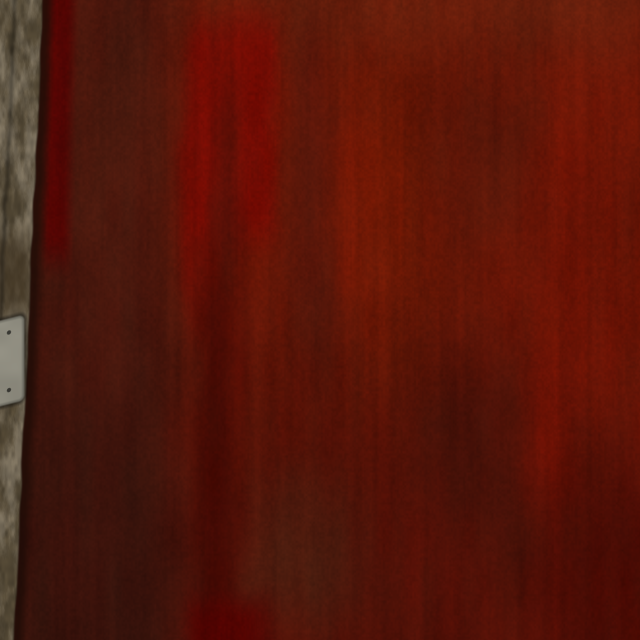
This texture is drawn by a WebGL 2 fragment shader. Its source:

```glsl
#version 300 es
precision highp float;
// Weathered red painted panel with blurred vertical stains, beside a pale stone jamb.
uniform vec2 u_resolution;
out vec4 fragColor;

float hash(vec2 p) {
    p = fract(p * vec2(123.34, 456.21));
    p += dot(p, p + 45.32);
    return fract(p.x * p.y);
}

float noise(vec2 p) {
    vec2 i = floor(p), f = fract(p);
    f = f * f * (3.0 - 2.0 * f);
    return mix(mix(hash(i), hash(i + vec2(1, 0)), f.x),
               mix(hash(i + vec2(0, 1)), hash(i + vec2(1, 1)), f.x), f.y);
}

float fbm(vec2 p) {
    float sum = 0.0, gain = 0.5;
    for (int i = 0; i < 5; i++) {
        sum += gain * noise(p);
        p = p * 2.03 + 17.7;
        gain *= 0.5;
    }
    return sum;
}

float roundedBox(vec2 p, vec2 halfSize, float radius) {
    vec2 d = abs(p) - halfSize + radius;
    return length(max(d, 0.0)) + min(max(d.x, d.y), 0.0) - radius;
}

// Soft rectangular stain, 1 inside and 0 outside
float stain(vec2 p, vec2 center, vec2 halfSize, vec2 blur) {
    vec2 d = abs(p - center);
    vec2 m = 1.0 - smoothstep(halfSize - blur, halfSize + blur, d);
    return m.x * m.y;
}

vec3 paintedPanel(vec2 uv) {
    // Broad colour: brown on the left, red on the right, darker below
    vec3 brown = mix(vec3(0.225, 0.075, 0.045), vec3(0.30, 0.095, 0.05), smoothstep(0.1, 0.9, uv.y));
    vec3 red = mix(vec3(0.31, 0.062, 0.025), vec3(0.405, 0.088, 0.025), smoothstep(0.05, 0.7, uv.y));
    vec3 col = mix(brown, red, smoothstep(0.2, 0.36, uv.x));

    vec2 p = uv + 0.05 * vec2(fbm(uv * vec2(9, 4)) - 0.5, fbm(uv * vec2(8, 5) + 40.0) - 0.5);

    // Large warm and dull areas
    col = mix(col, vec3(0.43, 0.095, 0.015), 0.75 * stain(p, vec2(0.61, 0.68), vec2(0.07, 0.25), vec2(0.07, 0.16)));
    col = mix(col, vec3(0.39, 0.125, 0.05), 0.7 * stain(p, vec2(0.72, 1.0), vec2(0.4, 0.07), vec2(0.1, 0.07)));
    col = mix(col, vec3(0.42, 0.07, 0.015), 0.7 * stain(p, vec2(0.9, 0.58), vec2(0.1, 0.24), vec2(0.08, 0.14)));
    col = mix(col, vec3(0.31, 0.085, 0.035), 0.65 * stain(p, vec2(0.76, 0.74), vec2(0.06, 0.11), vec2(0.06, 0.1)));
    col = mix(col, vec3(0.27, 0.065, 0.03), 0.8 * stain(p, vec2(0.73, 0.29), vec2(0.08, 0.15), vec2(0.06, 0.1)));
    col = mix(col, vec3(0.43, 0.065, 0.015), 0.75 * stain(p, vec2(0.87, 0.31), vec2(0.04, 0.11), vec2(0.04, 0.09)));
    col = mix(col, vec3(0.28, 0.035, 0.01), 0.7 * stain(p, vec2(1.0, 0.08), vec2(0.13, 0.16), vec2(0.1, 0.12)));
    col = mix(col, vec3(0.30, 0.125, 0.065), 0.8 * stain(p, vec2(0.45, 0.12), vec2(0.09, 0.1), vec2(0.07, 0.1)));

    // Long vertical runs
    col = mix(col, vec3(0.285, 0.08, 0.04), 0.7 * stain(p, vec2(0.485, 0.7), vec2(0.025, 0.28), vec2(0.03, 0.15)));
    col = mix(col, vec3(0.45, 0.035, 0.008), 0.85 * stain(p, vec2(0.365, 0.79), vec2(0.07, 0.17), vec2(0.02, 0.05)));
    col = mix(col, vec3(0.42, 0.04, 0.01), 0.7 * stain(p, vec2(0.315, 0.63), vec2(0.03, 0.12), vec2(0.02, 0.09)));
    col = mix(col, vec3(0.32, 0.06, 0.025), 0.8 * stain(p, vec2(0.36, 0.7), vec2(0.02, 0.15), vec2(0.018, 0.1)));
    col = mix(col, vec3(0.25, 0.032, 0.01), 0.85 * stain(p, vec2(0.345, 0.28), vec2(0.03, 0.3), vec2(0.025, 0.14)));
    col = mix(col, vec3(0.32, 0.012, 0.004), 0.85 * stain(p, vec2(0.36, 0.0), vec2(0.055, 0.06), vec2(0.025, 0.035)));
    col = mix(col, vec3(0.34, 0.015, 0.008), 0.9 * stain(uv, vec2(0.075 + 0.02 * uv.y, 0.83), vec2(0.02, 0.24), vec2(0.012, 0.04)));

    // Cloudy mottling, brushed streaks and fine grain
    float clouds = fbm(uv * vec2(11, 7) + 5.0) - 0.48;
    float streaks = fbm(uv * vec2(75, 2.5)) - 0.48;
    float grain = noise(uv * vec2(190, 150)) + noise(uv * vec2(330, 300)) - 1.0;
    col *= 1.0 + 0.28 * clouds + 0.24 * streaks + 0.09 * grain;
    col.gb += vec2(0.015, 0.010) * (noise(uv * vec2(45, 12)) - 0.5);
    return col;
}

vec3 stoneJamb(vec2 uv, float edge) {
    float wear = fbm(uv * vec2(60, 22));
    vec3 col = mix(vec3(0.30, 0.26, 0.19), vec3(0.46, 0.42, 0.35), smoothstep(0.25, 0.75, wear));
    col *= 0.9 + 0.25 * noise(uv * vec2(200, 90));
    col = mix(col, vec3(0.25, 0.20, 0.13), 0.7 * stain(uv, vec2(0.02, 0.57), vec2(0.03, 0.06), vec2(0.02, 0.04)));
    float groove = uv.x - edge + 0.045;
    return col * (1.0 - 0.3 * exp(-groove * groove * 60000.0));
}

void main() {
    vec2 uv = gl_FragCoord.xy / u_resolution;
    float aa = 1.2 / u_resolution.y;

    // Slanted joint between stone and panel
    float edge = 0.023 + 0.045 * uv.y + 0.003 * (noise(vec2(uv.y * 25.0, 3.0)) - 0.5);
    vec3 col = mix(stoneJamb(uv, edge), paintedPanel(uv), smoothstep(-aa, aa, uv.x - edge));
    float shadow = smoothstep(-0.004, 0.001, uv.x - edge) * (1.0 - smoothstep(0.004, 0.024, uv.x - edge));
    col = mix(col, vec3(0.10, 0.04, 0.02), 0.72 * shadow);

    // Pale metal plate with two screws
    vec2 q = uv - vec2(0.0, 0.432);
    q.y -= 0.25 * q.x;
    float plate = roundedBox(q, vec2(0.038, 0.067), 0.009);
    col *= 1.0 - 0.45 * (1.0 - smoothstep(0.0, 0.008, plate));
    vec3 metal = vec3(0.56, 0.55, 0.50) * (0.94 + 0.1 * noise(uv * 40.0));
    metal *= 1.0 - 0.25 * smoothstep(-0.006, 0.0, plate);
    float screw = length(vec2(q.x - 0.014, abs(q.y) - 0.045));
    metal *= 1.0 - 0.6 * (1.0 - smoothstep(0.002, 0.0045, screw));
    col = mix(col, metal, 1.0 - smoothstep(-aa, aa, plate));

    fragColor = vec4(clamp(col, 0.0, 1.0), 1.0);
}
```
